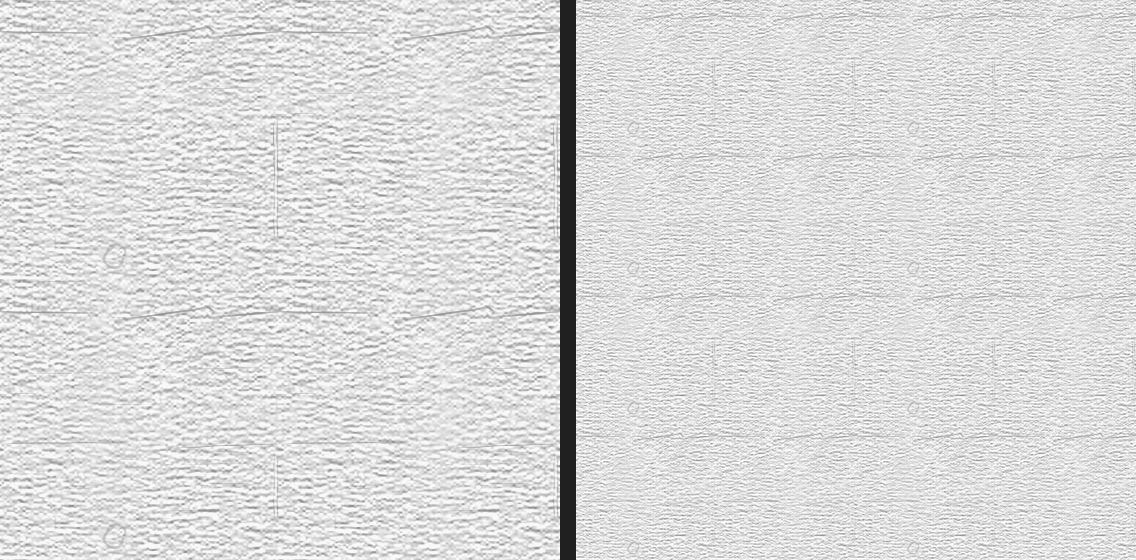
Left: one tile. Right: repeated 2 by 2.
Reproduce this texture procedurally as a Shadertoy shader.

```glsl
// Pale grey wood grain: fine bumpy fibres, long cracks, a plank seam and a knot, in 2 x 2 repeats.

const float REPEATS = 2.0;
const vec3 BASE = vec3(0.882);         // mean tone of the wood
const vec3 HIGHLIGHT = vec3(0.975);    // lightest tone
const vec3 CRACK_TONE = vec3(0.58);    // darkest tone
const float GRAIN_DEPTH = 0.09;        // tone change per unit of grain
const vec2 STREAK_CELLS = vec2(11.0, 88.0);  // noise cells in one repeat
const vec2 FIBRE_CELLS = vec2(38.0, 82.0);
const vec2 RIDGE_CELLS = vec2(48.0, 74.0);
const vec2 SPECK_CELLS = vec2(104.0, 122.0);
const float CRACK_WIDTH = 0.0034;
const float FINE_WIDTH = 0.0018;
const int FINE_LINES = 14;
const float SEAM_X = 0.985;
const float SEAM_GAP = 0.0062;
const vec2 KNOT = vec2(0.41, 0.075);
const float KNOT_RADIUS = 0.036;

// Crack segments, start and end, in units of one repeat
const vec4 CRACKS[4] = vec4[4](
    vec4(0.43, 0.857, 0.745, 0.903),
    vec4(0.735, 0.907, 0.765, 0.885),
    vec4(0.76, 0.867, 1.02, 0.888),
    vec4(0.96, 0.887, 1.33, 0.884));

// Thin cracks that mark the lower row only
const vec4 THIN_CRACKS[2] = vec4[2](
    vec4(-0.02, 0.415, 0.46, 0.420),
    vec4(0.61, 0.400, 1.02, 0.416));

float hash(vec2 p) {
    return fract(sin(dot(p, vec2(127.1, 311.7))) * 43758.5);
}

// Wrapping value noise, centred on zero with a spread near one
float noise(vec2 p, vec2 cells) {
    p *= cells;
    vec2 i = floor(p), f = fract(p);
    f = f * f * (3.0 - 2.0 * f);
    vec2 a = mod(i, cells), b = mod(i + 1.0, cells);
    float low = mix(hash(a), hash(vec2(b.x, a.y)), f.x);
    float high = mix(hash(vec2(a.x, b.y)), hash(b), f.x);
    return (mix(low, high, f.y) - 0.5) / 0.214;
}

// Noise less its neighbours above and below: thin rows without broad patches
float rows(vec2 p, vec2 cells) {
    vec2 up = vec2(0.0, 1.0 / cells.y);
    return (noise(p, cells) - 0.5 * (noise(p + up, cells) + noise(p - up, cells))) / 1.15;
}

// Offset to the nearest wrapped copy of a point
vec2 wrapped(vec2 p) {
    return p - round(p);
}

// Soft line that fades towards both ends
float stroke(vec2 p, vec4 ends, float width, float blur) {
    vec2 halfSpan = 0.5 * (ends.zw - ends.xy);
    p = wrapped(p - 0.5 * (ends.xy + ends.zw));
    float t = clamp(dot(p, halfSpan) / dot(halfSpan, halfSpan), -1.0, 1.0);
    float d = length(p - halfSpan * t);
    return (1.0 - smoothstep(width - blur, width + blur, d)) * (1.0 - 0.65 * t * t);
}

float band(float x, float center, float width) {
    float d = (x - center - round(x - center)) / width;
    return exp(-d * d);
}

// Bumpy fibres, stretched sideways, with a longer dark tail
float grain(vec2 p) {
    float ridge = (0.82 - abs(noise(p, RIDGE_CELLS))) / 0.58;
    float z = 0.58 * rows(p, FIBRE_CELLS) + 0.38 * rows(p, STREAK_CELLS)
        + 0.36 * ridge + 0.60 * rows(p, SPECK_CELLS);
    return z + 0.07 * z * max(z, 0.0);
}

// Paler worn bands across the whole canvas
float wear(vec2 canvas) {
    float columns = band(canvas.x, 0.185, 0.05) + band(canvas.x, 0.80, 0.05);
    float lines = band(canvas.y, 0.82, 0.04) + band(canvas.y, 0.24, 0.06);
    return 1.18 - 0.30 * columns - 0.26 * lines;
}

void mainImage(out vec4 fragColor, in vec2 fragCoord) {
    vec2 canvas = fragCoord / iResolution.xy;
    vec2 id = floor(canvas * REPEATS);
    vec2 p = fract(canvas * REPEATS);
    float blur = max(0.002, REPEATS / iResolution.y * 0.6);
    bool lowerRow = id.y < 0.5;

    // Grain, gently bent
    vec2 bent = p + vec2(0.0, 0.004 * noise(p, vec2(4.0, 5.0)));
    vec3 color = BASE - GRAIN_DEPTH * grain(bent) * wear(canvas);

    // Cracks and scattered fine lines
    vec2 q = p + vec2(0.0, 0.0016 * noise(p, vec2(13.0, 11.0)));
    float dark = 0.0;
    for (int i = 0; i < 4; i++)
        dark = max(dark, 0.9 * stroke(q, CRACKS[i], CRACK_WIDTH, blur));
    if (lowerRow)
        for (int i = 0; i < 2; i++)
            dark = max(dark, 0.75 * stroke(q, THIN_CRACKS[i], FINE_WIDTH, blur));
    for (int i = 0; i < FINE_LINES; i++) {
        float k = float(i) + 1.0;
        vec2 start = vec2(hash(vec2(k, 3.0)), hash(vec2(k, 7.0)));
        vec2 span = vec2(0.12 + 0.25 * hash(vec2(k, 11.0)), 0.02 * hash(vec2(k, 17.0)) - 0.008);
        dark = max(dark, 0.4 * stroke(q, vec4(start, start + span), FINE_WIDTH, blur));
    }

    // Plank seam: two dark edges around a light core, shorter in the lower row
    float side = abs(wrapped(p - vec2(SEAM_X, 0.0)).x + 0.001 * noise(p, vec2(5.0, 24.0)));
    float seamTop = lowerRow ? 0.405 : 0.61;
    float along = smoothstep(0.145, 0.17, p.y) * (1.0 - smoothstep(seamTop - 0.08, seamTop, p.y));
    float edge = 1.0 - smoothstep(0.0, 2.0 * blur, abs(side - SEAM_GAP));
    float core = 1.0 - smoothstep(SEAM_GAP - 2.0 * blur, SEAM_GAP, side);
    color = mix(color, HIGHLIGHT, 0.4 * core * along);
    dark = max(dark, (0.45 + 0.12 * noise(p, vec2(5.0, 30.0))) * edge * along);

    // Knot: a ragged ring in the left column
    vec2 k = p - KNOT;
    float radius = length(k) + 0.004 * noise(p, vec2(28.0)) - 0.25 * max(k.y, 0.0);
    float ring = 1.0 - smoothstep(0.002, 0.002 + 2.5 * blur, abs(radius - KNOT_RADIUS));
    if (id.x < 0.5) dark = max(dark, 0.45 * ring);

    color = mix(color, CRACK_TONE, dark);
    fragColor = vec4(clamp(color, CRACK_TONE, HIGHLIGHT), 1.0);
}
```
